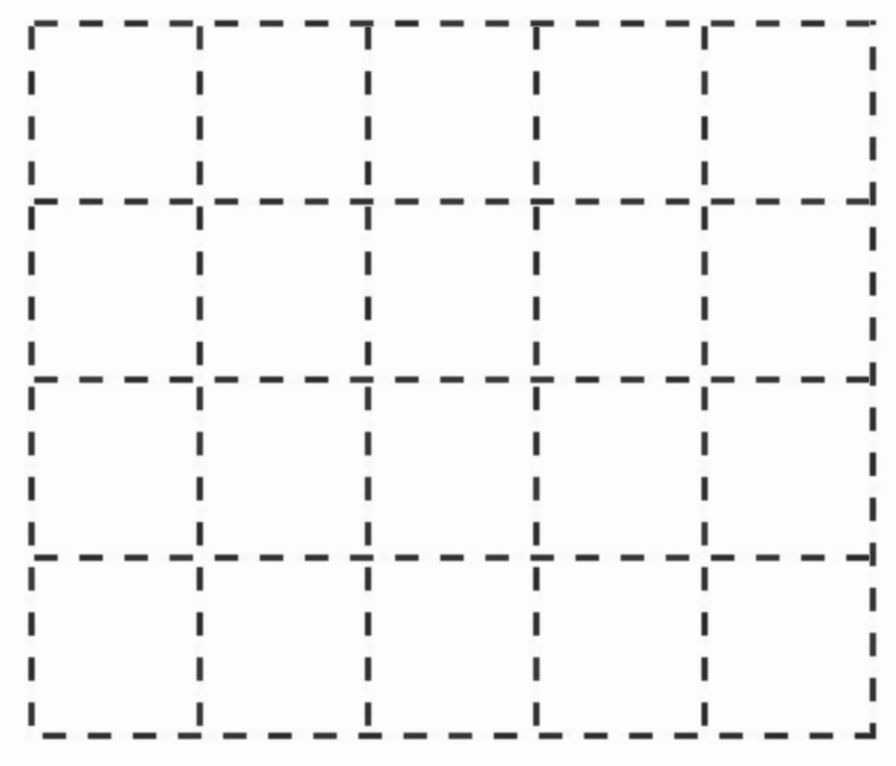
A Shadertoy shader for this pattern:

```glsl
// Soft black dashed grid, five cells across and four down, on near-white paper.

// Lengths are fractions of the canvas width; y runs down from the top edge.
const float CANVAS_HEIGHT = 0.8555;
const vec2  GRID_ORIGIN = vec2(0.0352, 0.0262);
const vec2  CELL_SIZE = vec2(0.1878, 0.1989);
const vec2  CELL_COUNT = vec2(5.0, 4.0);

const float DASH_PERIOD = 0.05035;
const float DASH_LENGTH = 0.0262;
const float HALF_WIDTH = 0.0035;
const float EDGE_SOFTNESS = 0.0022;

// Distance from the start of a line to its first full dash.
const float INNER_PHASE = 0.0030;
const float BOTTOM_PHASE = 0.0124;
const float RIGHT_PHASE = 0.0260;

const vec3  PAPER_COLOR = vec3(0.992);
const vec3  INK_COLOR = vec3(0.16);
const float INK_VARIATION = 0.08;
const float SMUDGE_STRENGTH = 0.025;
const float SMUDGE_REACH = 0.012;
const float SMUDGE_SCALE = 190.0;

float hash(vec2 p) {
    vec3 q = fract(p.xyx * 0.1031);
    q += dot(q, q.yzx + 33.33);
    return fract((q.x + q.y) * q.z);
}

float valueNoise(vec2 p) {
    vec2 cell = floor(p);
    vec2 f = fract(p);
    f = f * f * (3.0 - 2.0 * f);
    float low = mix(hash(cell), hash(cell + vec2(1, 0)), f.x);
    float high = mix(hash(cell + vec2(0, 1)), hash(cell + vec2(1, 1)), f.x);
    return mix(low, high, f.y);
}

// Blurred coverage of a shape from its signed distance.
float softFill(float d) {
    float blur = max(EDGE_SOFTNESS, 0.75 / iResolution.x);
    return 1.0 - smoothstep(-blur, blur, d);
}

// Ink of one dashed line; each dash is slightly lighter or darker.
float dashedLine(float along, float across, float span, float phase, float lineId) {
    float t = (along - phase) / DASH_PERIOD;
    float center = 0.5 * DASH_LENGTH / DASH_PERIOD;
    float index = floor(t - center + 0.5);
    float dashDist = abs(t - index - center) * DASH_PERIOD - 0.5 * DASH_LENGTH;
    float endDist = abs(along - 0.5 * span) - 0.5 * span - HALF_WIDTH;
    float strength = 1.0 - INK_VARIATION * hash(vec2(index + 20.0, lineId));
    return strength * softFill(dashDist) * softFill(endDist)
         * softFill(abs(across) - HALF_WIDTH);
}

void mainImage(out vec4 fragColor, in vec2 fragCoord) {
    vec2 uv = fragCoord / iResolution.xy;
    vec2 p = vec2(uv.x, (1.0 - uv.y) * CANVAS_HEIGHT) - GRID_ORIGIN;

    // Nearest grid line on each axis, held inside the frame.
    vec2 line = clamp(floor(p / CELL_SIZE + 0.5), vec2(0.0), CELL_COUNT);
    vec2 offset = p - line * CELL_SIZE;
    vec2 span = CELL_COUNT * CELL_SIZE;

    // The right and bottom borders start their dashes later.
    float columnPhase = line.x == CELL_COUNT.x ? RIGHT_PHASE : INNER_PHASE;
    float rowPhase = line.y == CELL_COUNT.y ? BOTTOM_PHASE : INNER_PHASE;
    float column = dashedLine(p.y, offset.x, span.y, columnPhase, line.x + 3.0);
    float row = dashedLine(p.x, offset.y, span.x, rowPhase, line.y + 31.0);
    float ink = max(column, row);

    // Faint mottling of the paper close to the lines.
    vec2 outside = max(abs(p - 0.5 * span) - 0.5 * span, 0.0);
    float lineDist = max(min(abs(offset.x), abs(offset.y)), max(outside.x, outside.y));
    float nearLine = 1.0 - smoothstep(0.0, SMUDGE_REACH, lineDist);
    float smudge = SMUDGE_STRENGTH * nearLine * valueNoise((p + 1.0) * SMUDGE_SCALE);

    fragColor = vec4(mix(PAPER_COLOR - smudge, INK_COLOR, ink), 1.0);
}
```
